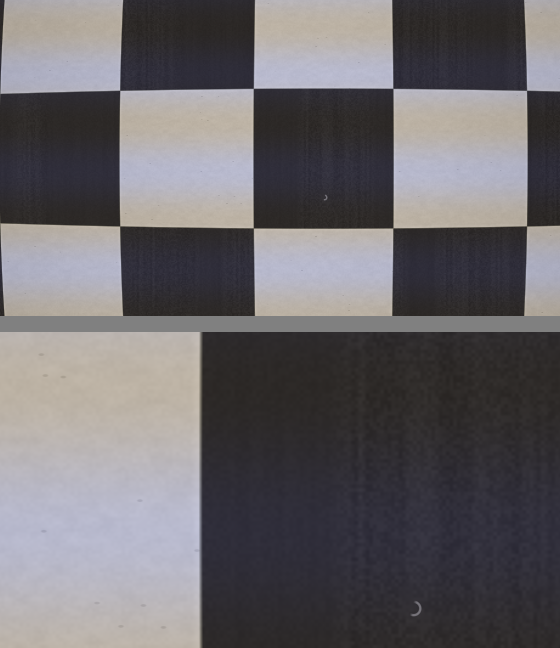
Top, the full canvas; bottom, a detail of the centre.
A WebGL 1 fragment shader for this pattern:

```glsl
precision highp float;
uniform vec2 u_resolution;

#define CELL_SIZE 0.445
#define LENS_CENTER vec2(0.138, -0.002)
#define BARREL 0.08
#define EDGE_SOFTNESS 0.0022
#define BAND_PERIOD 0.307
#define BAND_OFFSET -0.044
#define GRAIN 0.022
#define STREAKS 0.022
#define LIGHT_WARM vec3(0.730, 0.692, 0.638)
#define LIGHT_COOL vec3(0.712, 0.718, 0.795)
#define DARK_WARM vec3(0.168, 0.154, 0.146)
#define DARK_COOL vec3(0.180, 0.174, 0.222)

float hash(vec2 p) {
  vec3 q = fract(vec3(p.xyx) * 0.1031);
  q += dot(q, q.yzx + 33.33);
  return fract((q.x + q.y) * q.z);
}

float noise(vec2 p) {
  vec2 i = floor(p);
  vec2 f = fract(p);
  f = f * f * (3.0 - 2.0 * f);
  return mix(mix(hash(i), hash(i + vec2(1.0, 0.0)), f.x),
             mix(hash(i + vec2(0.0, 1.0)), hash(i + vec2(1.0, 1.0)), f.x), f.y);
}

float fractalNoise(vec2 p) {
  float sum = 0.0;
  float weight = 0.5;
  for (int i = 0; i < 3; i++) {
    sum += weight * noise(p);
    p = p * 2.03 + 17.0;
    weight *= 0.5;
  }
  return sum / 0.875;
}

// Signed distance to the nearest cell border, alternating in sign per cell
vec2 borderDistance(vec2 grid) {
  return 0.5 - abs(mod(grid + 1.0, 2.0) - 1.0);
}

// Sparse short flecks scattered on a jittered lattice
float flecks(vec2 p) {
  vec2 lattice = p * 38.0;
  vec2 id = floor(lattice);
  vec2 center = 0.3 + 0.4 * vec2(hash(id + 5.0), hash(id + 29.0));
  float d = length((fract(lattice) - center) * vec2(1.0, 2.0));
  return step(0.955, hash(id + 71.0)) * (1.0 - smoothstep(0.05, 0.16, d));
}

// Small open hook on the central dark cell
float hookMark(vec2 p, float pixel) {
  vec2 d = p - vec2(0.003, -0.123);
  float ring = abs(length(d) - 0.007);
  float stroke = 1.0 - smoothstep(0.0004, 0.001 + pixel, ring);
  return stroke * smoothstep(-0.003, 0.002, d.x - 0.3 * d.y);
}

void main() {
  float pixel = 1.0 / u_resolution.y;
  vec2 p = (gl_FragCoord.xy - 0.5 * u_resolution) * pixel;
  vec2 lens = p - LENS_CENTER;
  vec2 grid = lens * (1.0 + BARREL * dot(lens, lens)) / CELL_SIZE;
  vec2 cell = floor(grid + 0.5);
  float cellTone = hash(cell + 43.0) - 0.5;

  // Checkerboard with softened borders
  vec2 border = borderDistance(grid);
  float softness = max(EDGE_SOFTNESS, 0.7 * pixel) / CELL_SIZE;
  vec2 side = clamp(border / softness, -1.0, 1.0);
  float lightMask = 0.5 - 0.5 * side.x * side.y;

  // Warm and cool bands of illumination
  float wave = cos(6.28318 * (p.y - BAND_OFFSET) / BAND_PERIOD);
  float cool = 0.5 + 0.5 * wave;
  vec3 light = mix(LIGHT_WARM, LIGHT_COOL, cool);
  vec3 dark = mix(DARK_WARM, DARK_COOL, cool);

  // Paper mottling and flecks
  float mottle = fractalNoise(p * vec2(55.0, 95.0)) - 0.5;
  float fine = noise(p * 260.0) - 0.5;
  light += 0.035 * mottle + GRAIN * 0.7 * fine + 0.012 * cellTone;
  light -= 0.07 * flecks(p);

  // Vertical print streaks and grain in the ink
  float streak = noise(vec2(p.x * 140.0, p.y * 3.0)) - 0.5;
  float patches = smoothstep(0.35, 0.75, noise(vec2(p.x * 9.0, cell.y * 7.0)));
  dark += STREAKS * streak * (0.4 + patches) + GRAIN * fine * (0.7 + patches);
  dark += 0.012 * cellTone + 0.008 * patches;

  // Slight brightening beside each border
  float nearest = min(abs(border.x), abs(border.y)) * CELL_SIZE;
  light += 0.025 * (1.0 - smoothstep(0.002, 0.012, nearest));

  // Falloff toward the corners
  light *= 1.02 - 0.09 * dot(p, p);

  vec3 color = mix(dark, light, lightMask);
  float fringe = 4.0 * lightMask * (1.0 - lightMask);
  color += fringe * vec3(-0.035, -0.03, -0.045);
  color = mix(color, vec3(0.55, 0.54, 0.57), 0.75 * hookMark(lens, pixel));
  gl_FragColor = vec4(clamp(color, 0.0, 1.0), 1.0);
}
```
